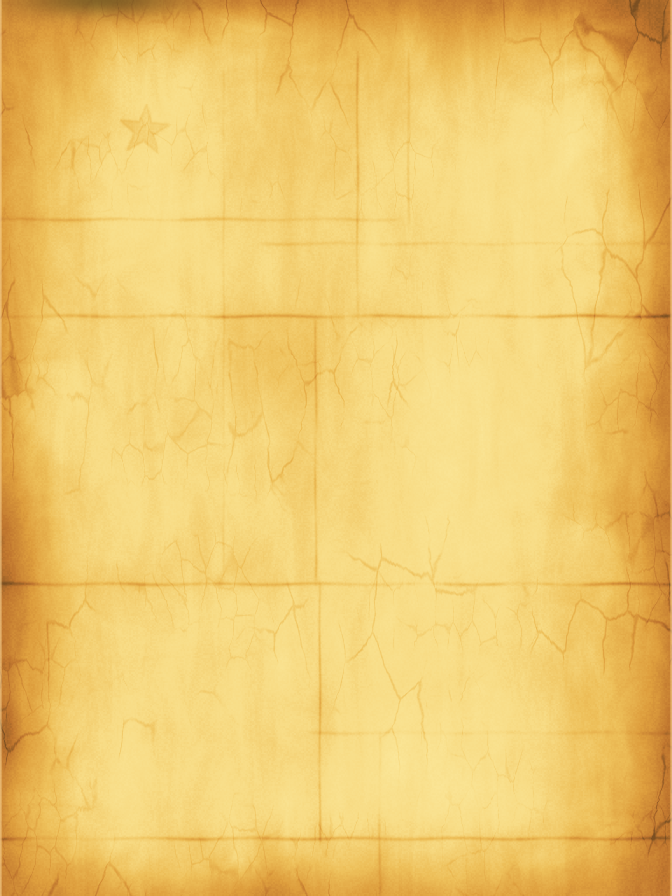
Reproduce this texture procedurally as a Shadertoy shader.

```glsl
#define BASE_TONE 1.12
#define CLOUD_DEPTH 0.55
#define FIBRE_DEPTH 0.32
#define CREASE_DEPTH 0.75
#define GRAIN_DEPTH 0.22
#define EDGE_DEPTH 2.5
#define FOLD_WIDTH 0.0021
#define STAR_RADIUS 0.04

const float PI = 3.14159;

vec2 hash2(vec2 p) {
    vec3 h = fract(p.xyx * vec3(0.1031, 0.103, 0.0973));
    h += dot(h, h.yzx + 33.33);
    return fract((h.xx + h.yz) * h.zy);
}

// Layered, rotated sines with a small domain warp
float waves(vec2 p) {
    float sum = 0.0, amp = 0.5;
    for (int i = 0; i < 6; i++) {
        p = mat2(0.8, 0.6, -0.6, 0.8) * p * 1.7 + 1.3;
        p += 0.6 * sin(p.yx * 1.1);
        sum += amp * sin(p.x) * sin(p.y);
        amp *= 0.62;
    }
    return sum;
}

// Thin borders between cellular noise regions
float cellCreases(vec2 p, float width) {
    vec2 cell = floor(p), f = fract(p);
    float first = 9.0, second = 9.0;
    for (int y = -1; y <= 1; y++)
    for (int x = -1; x <= 1; x++) {
        vec2 o = vec2(x, y);
        float d = length(o + hash2(cell + o) - f);
        second = min(second, max(first, d));
        first = min(first, d);
    }
    return 1.0 - smoothstep(0.0, width, second - first);
}

// Fold: position across, start, end, strength
float fold(float across, float along, vec4 f, float wear) {
    float d = across - f.x + 0.0007 * sin(along * 41.0 + f.x * 30.0);
    float span = smoothstep(f.y - 0.01, f.y + 0.01, along)
               * (1.0 - smoothstep(f.z - 0.01, f.z + 0.01, along));
    float line = exp(-d * d / (FOLD_WIDTH * FOLD_WIDTH));
    float shade = 0.25 * exp(-abs(d) / 0.011);
    return f.w * span * (line + shade) * clamp(0.75 + wear, 0.25, 1.4);
}

float starDistance(vec2 p, float radius) {
    float sector = 2.0 * PI / 5.0;
    float a = abs(mod(atan(p.y, p.x) - 1.48 + 0.5 * sector, sector) - 0.5 * sector);
    vec2 side = 0.4 * radius * vec2(cos(PI / 5.0), sin(PI / 5.0)) - vec2(radius, 0.0);
    return dot(length(p) * vec2(cos(a), sin(a)) - vec2(radius, 0.0),
               normalize(vec2(side.y, -side.x)));
}

vec3 parchment(float tone) {
    vec3 ramp[6] = vec3[6](
        vec3(0.985, 0.91, 0.61), vec3(0.97, 0.86, 0.52), vec3(0.93, 0.75, 0.35),
        vec3(0.87, 0.62, 0.24), vec3(0.75, 0.46, 0.18), vec3(0.48, 0.31, 0.13));
    tone = clamp(tone, 0.0, 4.99);
    int i = int(tone);
    return mix(ramp[i], ramp[i + 1], fract(tone));
}

void mainImage(out vec4 fragColor, in vec2 fragCoord) {
    vec2 uv = fragCoord / iResolution.xy;
    vec2 p = uv * vec2(1.0, 4.0 / 3.0);
    float cloud = waves(p * 3.0 + 2.0);
    float mottle = waves(p * 9.0 + 7.0);
    float fibre = waves(p * vec2(34.0, 9.0));
    float tone = BASE_TONE + CLOUD_DEPTH * (0.35 * cloud + 0.4 * mottle) + FIBRE_DEPTH * fibre;

    // Broad stains and pale areas: centre, radius, tone change
    vec4 stains[12] = vec4[12](
        vec4(0.18, 0.77, 0.13, -0.5), vec4(0.82, 0.81, 0.15, -0.55),
        vec4(0.70, 0.47, 0.13, -0.45), vec4(0.62, 0.14, 0.13, -0.6),
        vec4(0.22, 0.19, 0.14, -0.3), vec4(0.43, 0.82, 0.10, 0.4),
        vec4(0.41, 0.58, 0.11, 0.55), vec4(0.02, 0.37, 0.08, 0.9),
        vec4(0.00, 0.19, 0.05, 0.9), vec4(0.95, 0.97, 0.08, 0.9),
        vec4(0.95, 0.10, 0.11, 0.5), vec4(0.40, 0.01, 0.06, 0.6));
    for (int i = 0; i < 12; i++) {
        vec2 d = (uv - stains[i].xy + 0.025 * vec2(mottle, cloud)) / stains[i].z;
        tone += stains[i].w * exp(-dot(d, d));
    }

    // Scorched borders: left, right, bottom, top
    vec4 inset = vec4(p.x, 1.0 - p.x, p.y, 4.0 / 3.0 - p.y);
    vec4 reach = vec4(0.064, 0.075, 0.068, 0.062) * (1.0 + 0.45 * cloud + 0.3 * mottle);
    vec4 burn = exp(-pow(inset / reach, vec4(1.4)));
    tone += EDGE_DEPTH * (1.0 - (1.0 - 0.85 * burn.x) * (1.0 - burn.y)
                              * (1.0 - 0.7 * burn.z) * (1.0 - burn.w));

    // Fine broken wrinkles, drawn out vertically
    vec2 bent = p + 0.012 * vec2(mottle, fibre);
    float wrinkles = cellCreases(bent * vec2(17.0, 7.0), 0.06) * smoothstep(0.05, 0.45, waves(p * 6.0 + 4.0))
                   + 0.6 * cellCreases(bent * vec2(36.0, 15.0), 0.09) * smoothstep(0.1, 0.5, waves(p * 8.0 + 9.0));
    tone += CREASE_DEPTH * wrinkles;

    // Fold lines
    vec4 rows[6] = vec4[6](
        vec4(0.755, 0.0, 0.59, 0.6), vec4(0.728, 0.39, 1.0, 0.45),
        vec4(0.647, 0.0, 1.0, 1.1), vec4(0.348, 0.0, 1.0, 1.0),
        vec4(0.182, 0.46, 1.0, 0.45), vec4(0.064, 0.0, 1.0, 0.9));
    vec4 columns[7] = vec4[7](
        vec4(0.532, 0.647, 0.94, 0.8), vec4(0.608, 0.75, 0.94, 0.45),
        vec4(0.333, 0.35, 0.92, 0.3), vec4(0.470, 0.35, 0.64, 0.85),
        vec4(0.476, 0.06, 0.348, 0.85), vec4(0.565, 0.0, 0.18, 0.6),
        vec4(0.382, 0.87, 0.94, 0.35));
    float wear = 0.8 * waves(p * 11.0);
    for (int i = 0; i < 6; i++) tone += fold(uv.y, uv.x, rows[i], wear);
    for (int i = 0; i < 7; i++) tone += fold(uv.x, uv.y, columns[i], wear);

    // Faded star stain
    float star = starDistance(p - vec2(0.215, 1.139), STAR_RADIUS);
    tone += 0.55 * (1.0 - smoothstep(-0.002, 0.002, star)) * (0.8 + 0.5 * mottle);
    tone += 0.35 * exp(-star * star / 0.000006) * step(length(p - vec2(0.215, 1.139)), STAR_RADIUS);

    // Paper grain, corner discolouration and pale trim
    tone += GRAIN_DEPTH * (hash2(floor(p * 384.0)).x - 0.5);
    vec3 col = parchment(tone);
    vec2 mould = (uv - vec2(0.15, 1.0)) / vec2(0.11, 0.016);
    col = mix(col, vec3(0.40, 0.33, 0.13), 0.7 * exp(-dot(mould, mould)));
    float trim = 1.0 - smoothstep(0.001, 0.004, min(inset.x, inset.y));
    col = mix(col, vec3(0.97, 0.83, 0.58), 0.6 * trim);
    fragColor = vec4(col, 1.0);
}
```
